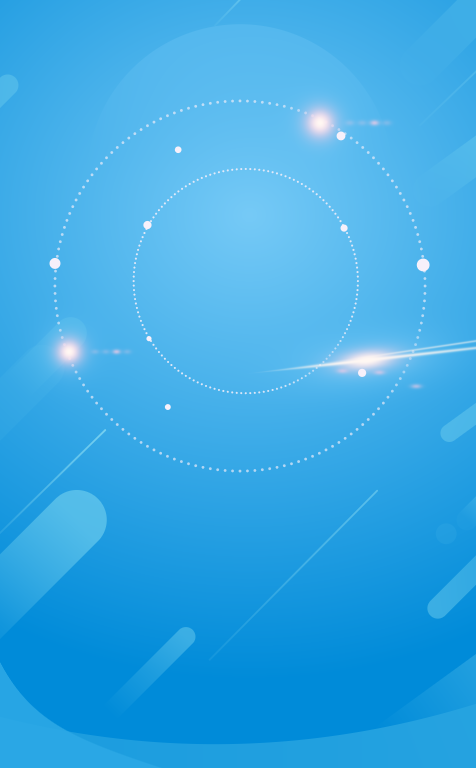
Reproduce this background procedurally as a Shadertoy shader.

```glsl
// Blue radial backdrop with dotted rings, slanted capsules, lens flares and waves.
// Lengths are fractions of the canvas height, origin at the lower left.

const float TAU = 6.2831853;
const vec3 GLOW_BLUE = vec3(0.46, 0.79, 0.965);
const vec3 DEEP_BLUE = vec3(0.0, 0.545, 0.85);
const vec3 CAPSULE_CYAN = vec3(0.42, 0.80, 0.93);
const vec3 LINE_CYAN = vec3(0.55, 0.87, 0.95);
const vec3 WAVE_BLUE = vec3(0.15, 0.64, 0.88);
const vec3 BEAD_WHITE = vec3(0.97, 0.94, 0.98);
const vec3 FLARE_PINK = vec3(0.98, 0.80, 0.90);
const vec3 FLARE_CORE = vec3(1.0, 0.97, 0.95);
const vec2 GLOW_CENTER = vec2(0.325, 0.72);
const float GLOW_RADIUS = 0.605;
const float RING_DOTS = 156.0;
const vec2 STREAK_CENTER = vec2(0.478, 0.531);
const float STREAK_ANGLE = 0.112;

// Capsules: head x, head y, radius, length
const int CAPSULES = 11;
const vec4 CAPSULE_SHAPE[CAPSULES] = vec4[CAPSULES](
    vec4(0.547, 0.915, 0.026, 0.19), vec4(0.560, 0.753, 0.022, 0.12),
    vec4(0.010, 0.889, 0.014, 0.06), vec4(0.092, 0.566, 0.021, 0.10),
    vec4(0.055, 0.522, 0.029, 0.12), vec4(0.100, 0.323, 0.039, 0.20),
    vec4(0.242, 0.171, 0.0125, 0.14), vec4(0.585, 0.436, 0.0115, 0.08),
    vec4(0.608, 0.323, 0.0135, 0.05), vec4(0.570, 0.208, 0.0135, 0.10),
    vec4(0.547, -0.028, 0.10, 0.20));
// Capsules: angle in degrees, opacity at head, opacity at tail
const vec3 CAPSULE_TONE[CAPSULES] = vec3[CAPSULES](
    vec3(45, 0.03, 0.50), vec3(36, 0.04, 0.60), vec3(225, 0.45, 0.40),
    vec3(225, 0.28, 0.0), vec3(225, 0.10, 0.08), vec3(225, 0.68, 0.06),
    vec3(225, 0.50, 0.0), vec3(36, 0.50, 0.45), vec3(45, 0.05, 0.45),
    vec3(45, 0.50, 0.35), vec3(36, 0.0, 0.40));

// Thin lines: start and end points, then opacity
const vec4 LINE_ENDS[4] = vec4[4](
    vec4(0.137, 0.440, 0.0, 0.306), vec4(0.491, 0.361, 0.273, 0.141),
    vec4(0.312, 1.0, 0.280, 0.967), vec4(0.622, 0.909, 0.547, 0.837));
const vec4 LINE_OPACITY = vec4(0.75, 0.5, 0.4, 0.25);

// Beads: x, y, radius
const int BEADS = 9;
const vec3 BEAD[BEADS] = vec3[BEADS](
    vec3(0.0716, 0.657, 0.0071), vec3(0.551, 0.655, 0.0083), vec3(0.444, 0.823, 0.0057),
    vec3(0.232, 0.805, 0.0043), vec3(0.192, 0.707, 0.0053), vec3(0.448, 0.703, 0.0046),
    vec3(0.194, 0.559, 0.0033), vec3(0.2185, 0.470, 0.0038), vec3(0.4715, 0.5145, 0.0053));

float cover(float dist) { return clamp(0.5 - dist * iResolution.y, 0.0, 1.0); }

float blob(vec2 q, vec2 size) { q /= size; return exp(-dot(q, q)); }

// Distance to a segment in x, position along it from 0 to 1 in y
vec2 segment(vec2 p, vec2 a, vec2 b) {
    float t = clamp(dot(p - a, b - a) / dot(b - a, b - a), 0.0, 1.0);
    return vec2(length(p - mix(a, b, t)), t);
}

float dottedRing(vec2 q, float radius, float dotRadius) {
    float pitch = TAU / RING_DOTS;
    float a = mod(atan(q.y, q.x) + 0.5 * pitch, pitch) - 0.5 * pitch;
    return cover(length(vec2(length(q) - radius, a * radius)) - dotRadius);
}

vec3 addFlare(vec3 color, vec2 q, float size) {
    color = mix(color, GLOW_BLUE, 0.4 * blob(q, vec2(0.042 * size)));
    color = mix(color, FLARE_PINK, 0.95 * blob(q, vec2(0.021 * size)));
    color = mix(color, FLARE_CORE, blob(q, vec2(0.011 * size)));
    // Trail of fading ghosts
    for (int i = 0; i < 4; i++) {
        float k = float(i);
        vec2 offset = vec2(0.039 + 0.016 * k, 0.0) * size;
        float bright = 0.25 + 0.45 * step(1.5, k) * step(k, 2.5);
        color = mix(color, FLARE_PINK, bright * blob(q - offset, vec2(0.006, 0.0035) * size));
    }
    return color;
}

vec3 addStreak(vec3 color, vec2 p) {
    float c = cos(STREAK_ANGLE), s = sin(STREAK_ANGLE);
    vec2 q = mat2(c, -s, s, c) * (p - STREAK_CENTER);
    color = mix(color, GLOW_BLUE, 0.65 * blob(q, vec2(0.095, 0.035)));
    color = mix(color, FLARE_PINK, 0.75 * blob(q, vec2(0.042, 0.015)));
    // Main beam and a fainter one above its right half
    float fade = q.x < 0.0 ? smoothstep(-0.162, -0.02, q.x) : 1.0 - 2.2 * q.x;
    color = mix(color, FLARE_CORE, 0.9 * fade * blob(vec2(0, q.y), vec2(0.0008 + 0.0017 * fade)));
    float upper = q.y - 0.004 - 0.035 * q.x;
    color = mix(color, FLARE_CORE, 0.5 * smoothstep(-0.07, 0.06, q.x) * blob(vec2(0, upper), vec2(0.0015)));
    color = mix(color, FLARE_CORE, blob(q, vec2(0.026, 0.009)));
    // Ghosts drifting down to the right
    for (int i = 0; i < 3; i++) {
        vec2 ghost = vec2(-0.032, -0.014) + float(i) * vec2(0.048, -0.010) + vec2(0.0, 0.008) * float(i == 1);
        color = mix(color, FLARE_PINK, 0.55 * blob(p - STREAK_CENTER - ghost, vec2(0.007, 0.003)));
    }
    return color;
}

void mainImage(out vec4 fragColor, in vec2 fragCoord) {
    vec2 p = fragCoord / iResolution.y;
    vec2 g = (p - GLOW_CENTER) * vec2(0.9, 1.0);
    vec3 color = mix(GLOW_BLUE, DEEP_BLUE, min(length(g) / GLOW_RADIUS, 1.0));

    // Faint discs
    color = mix(color, GLOW_BLUE, 0.3 * smoothstep(0.78, 0.97, p.y) * cover(length(p - vec2(0.3125, 0.7695)) - 0.199));
    color = mix(color, CAPSULE_CYAN, 0.1 * cover(length(p - vec2(0.581, 0.305)) - 0.0135));

    for (int i = 0; i < CAPSULES; i++) {
        vec4 shape = CAPSULE_SHAPE[i];
        vec3 tone = CAPSULE_TONE[i];
        float a = radians(tone.x);
        vec2 hit = segment(p, shape.xy, shape.xy + shape.w * vec2(cos(a), sin(a)));
        color = mix(color, CAPSULE_CYAN, mix(tone.y, tone.z, hit.y) * cover(hit.x - shape.z));
    }
    for (int i = 0; i < 4; i++) {
        vec2 hit = segment(p, LINE_ENDS[i].xy, LINE_ENDS[i].zw);
        color = mix(color, LINE_CYAN, LINE_OPACITY[i] * (1.0 - 0.8 * hit.y) * cover(hit.x - 0.0012));
    }

    // Bottom waves
    float rightWave = 0.031 + 0.455 * (p.x - 0.28) * (p.x - 0.28);
    float leftWave = 0.065 * (1.0 - p.x / 0.208) + 0.073 * exp(-p.x / 0.0456);
    color = mix(color, WAVE_BLUE, (0.7 + 0.4 * p.x) * cover(p.y - rightWave));
    color = mix(color, WAVE_BLUE + 0.02, 0.9 * cover((p.y - leftWave) * 0.7));

    // Dotted rings, flares and beads
    color = mix(color, BEAD_WHITE, 0.65 * dottedRing(p - vec2(0.3125, 0.6276), 0.241, 0.0018));
    color = mix(color, BEAD_WHITE, 0.85 * dottedRing(p - vec2(0.320, 0.634), 0.146, 0.0013));
    color = addFlare(color, p - vec2(0.4167, 0.840), 1.0);
    color = addFlare(color, p - vec2(0.090, 0.542), 0.87);
    color = addStreak(color, p);
    for (int i = 0; i < BEADS; i++)
        color = mix(color, BEAD_WHITE, cover(length(p - BEAD[i].xy) - BEAD[i].z));

    fragColor = vec4(color, 1.0);
}
```
